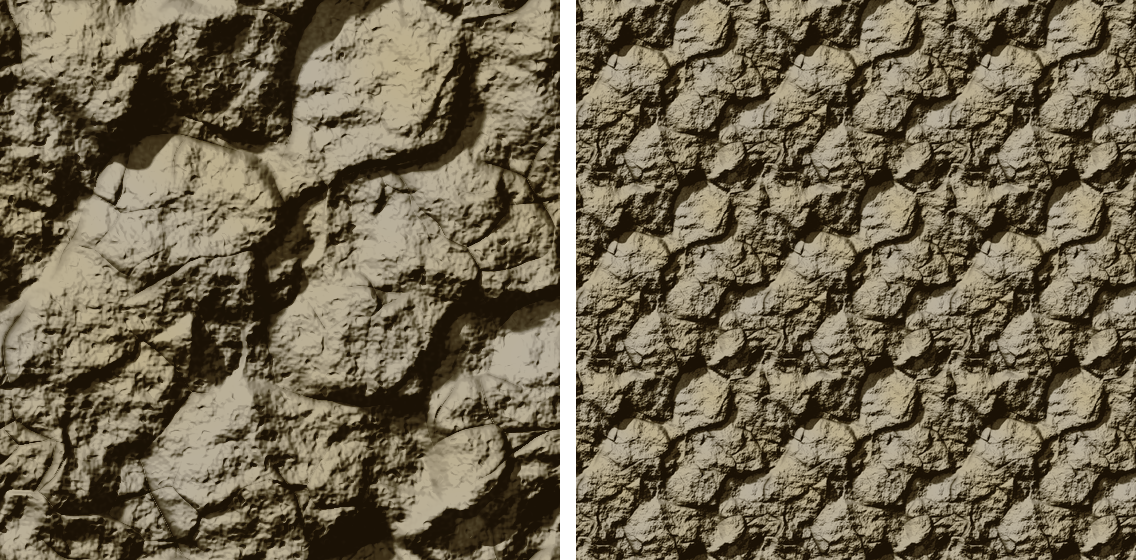
Left: one tile. Right: repeated 3 by 3.
Write a WebGL 1 fragment shader that draws this texture.

```glsl
precision highp float;
uniform vec2 u_resolution;

const vec3 LIGHT = vec3(-0.50, 0.59, 0.63);   // unit vector from the upper left
const float BIG_CELLS = 4.0;
const float SMALL_CELLS = 9.0;
const float BLOCK_SHARPNESS = 16.0;
const float CRACK_WIDTH = 0.055;
const float CRACK_DEPTH = 0.020;
const float BUMP_SLOPE = 0.32;
const float GRAIN_SLOPE = 0.27;
const float SHADOW_REACH = 0.075;
const float SHADOW_STRENGTH = 0.78;
const float EXPOSURE = 1.10;
const float SLOPE_STEP = 0.002;

const vec3 HOLLOW = vec3(0.10, 0.065, 0.02);
const vec3 UMBER = vec3(0.23, 0.18, 0.09);
const vec3 OLIVE = vec3(0.36, 0.32, 0.21);
const vec3 STONE = vec3(0.52, 0.48, 0.39);
const vec3 PALE = vec3(0.64, 0.60, 0.51);
const vec3 GLARE = vec3(0.73, 0.69, 0.59);

vec3 hash3(vec2 c) {
  vec3 q = fract(c.xyx * vec3(0.1031, 0.1030, 0.0973));
  q += dot(q, q.yxz + 33.33);
  return fract((q.xxy + q.yzz) * q.zyx);
}

float corner(vec2 cell, vec2 offset, vec2 period) {
  float angle = 6.28318 * hash3(mod(cell, period) + period.yx).x;
  return dot(vec2(cos(angle), sin(angle)), offset);
}

// Gradient noise that wraps over the unit square
float noise(vec2 p, vec2 period) {
  p *= period;
  vec2 i = floor(p), f = p - i;
  vec2 u = f * f * f * (f * (f * 6.0 - 15.0) + 10.0);
  vec2 e = vec2(1.0, 0.0);
  float low = mix(corner(i, f, period), corner(i + e, f - e, period), u.x);
  float high = mix(corner(i + e.yx, f - e.yx, period), corner(i + 1.0, f - 1.0, period), u.x);
  return mix(low, high, u.y);
}

float noise(vec2 p, float period) { return noise(p, vec2(period)); }

// Tilted, stretched slabs: x = height, y = distance to the nearest joint, in cells
vec2 slabs(vec2 p, float cells) {
  p *= cells;
  vec2 home = floor(p);
  float first = 9.0, second = 9.0, sum = 0.0, total = 0.0;
  for (int j = -1; j <= 1; j++) {
    for (int i = -1; i <= 1; i++) {
      vec2 cell = home + vec2(float(i), float(j));
      vec2 id = mod(cell, cells) + cells * 3.0;
      vec3 place = hash3(id), lean = hash3(id + 57.0);
      vec2 d = p - cell - 0.12 - 0.76 * place.xy;
      float turn = 0.4 + (lean.z - 0.5) * 2.4;
      vec2 axis = vec2(cos(turn), sin(turn));
      vec2 m = vec2(dot(d, axis) * 0.82, dot(d, vec2(-axis.y, axis.x)) * 1.2);
      float dist = dot(m, m);
      float weight = exp(-BLOCK_SHARPNESS * dist);
      float plane = 0.38 * place.z + dot(d, lean.xy - 0.5) * 0.9 - 0.25 * dist;
      sum += weight * plane;
      total += weight;
      second = min(second, max(first, dist));
      first = min(first, dist);
    }
  }
  return vec2(sum / max(total, 1e-9) / cells, sqrt(second) - sqrt(first));
}

// Rock mass: x = height, y = crack darkness
vec2 rock(vec2 p) {
  vec2 q = p + 0.045 * vec2(noise(p, 4.0), noise(p, 5.0));
  q += 0.015 * vec2(noise(p, 14.0), noise(p, 15.0));
  vec2 big = slabs(q, BIG_CELLS);
  vec2 small = slabs(q, SMALL_CELLS);
  float broken = smoothstep(-0.25, 0.3, noise(p, 3.0));
  float open = smoothstep(-0.2, 0.25, noise(p, 6.0));
  float crack = open * exp(-big.y / CRACK_WIDTH);
  float joint = broken * open * exp(-small.y / (1.3 * CRACK_WIDTH));
  float bumps = noise(q, 7.0) / 7.0 + noise(q, 13.0) / 13.0 + noise(q, 27.0) / 27.0;
  float strata = noise(q, vec2(5.0, 19.0)) / 19.0;
  float height = big.x + mix(0.25, 0.85, broken) * small.x;
  height += BUMP_SLOPE * (bumps + strata);
  height -= CRACK_DEPTH * (crack + 0.45 * joint);
  return vec2(height, max(crack, 0.7 * joint));
}

// Sandy grain with small pits
float grain(vec2 p) {
  float sand = noise(p, 47.0) / 47.0 + noise(p, 83.0) / 83.0 + noise(p, 139.0) / 139.0;
  return GRAIN_SLOPE * sand - 0.003 * smoothstep(0.15, 0.5, noise(p, 68.0));
}

vec3 ramp(float t) {
  vec3 c = mix(HOLLOW, UMBER, smoothstep(0.05, 0.24, t));
  c = mix(c, OLIVE, smoothstep(0.22, 0.42, t));
  c = mix(c, STONE, smoothstep(0.38, 0.62, t));
  c = mix(c, PALE, smoothstep(0.58, 0.82, t));
  return mix(c, GLARE, smoothstep(0.82, 1.08, t));
}

void main() {
  vec2 p = gl_FragCoord.xy / u_resolution;
  vec2 e = vec2(SLOPE_STEP, 0.0);
  vec2 here = rock(p);
  float top = here.x + grain(p);
  vec2 slope = vec2(rock(p + e).x + grain(p + e), rock(p + e.yx).x + grain(p + e.yx)) - top;
  float lit = max(dot(normalize(vec3(-slope / SLOPE_STEP, 1.0)), LIGHT), 0.0);

  // Cast shadow, marched towards the light
  float blocked = 0.0;
  vec2 toLight = normalize(LIGHT.xy);
  float rise = LIGHT.z / length(LIGHT.xy);
  for (int i = 1; i <= 6; i++) {
    float reach = SHADOW_REACH * float(i * i) / 36.0 + 0.003;
    float climb = (rock(p + toLight * reach).x - top) / reach;
    blocked = max(blocked, smoothstep(rise - 0.12, rise + 0.25, climb));
  }

  float tone = EXPOSURE * lit * (1.0 - SHADOW_STRENGTH * blocked) + 0.06;
  tone *= 1.0 - 0.7 * here.y;
  tone += 0.08 * noise(p, 110.0) + 0.06 * noise(p, 5.0);
  vec3 tint = mix(vec3(1.02, 1.0, 0.93), vec3(0.99, 1.0, 1.05), 0.5 + noise(p, 4.0));
  gl_FragColor = vec4(ramp(tone) * tint, 1.0);
}
```
